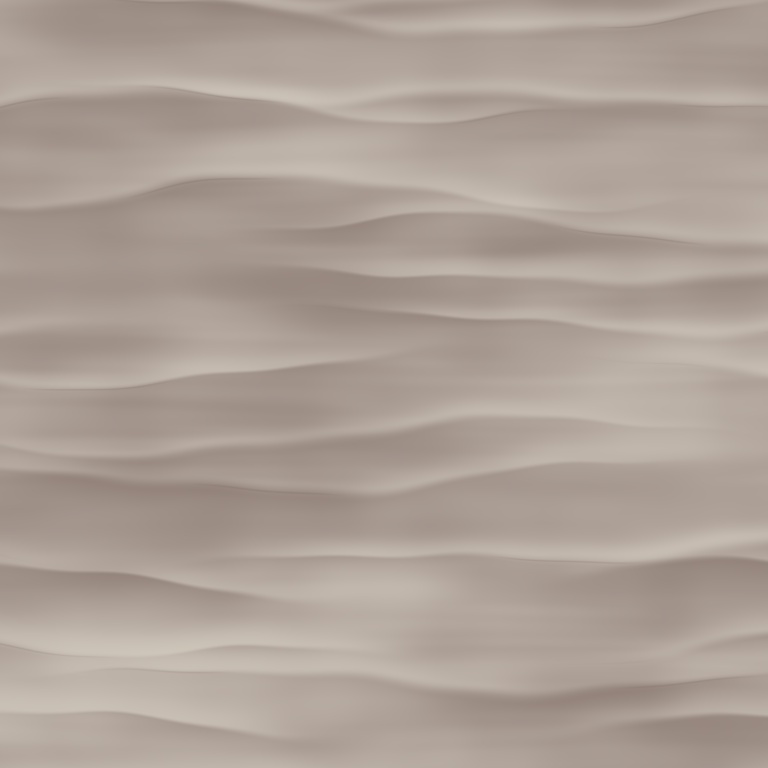
Write a WebGL 2 fragment shader that draws this texture.

```glsl
#version 300 es
precision highp float;
// Soft taupe drapery: long wavy horizontal folds, each a pale ridge over a shadow.
// Folds are layered sine curves that fade in and out along their length;
// stretched cellular blobs add mottling, dark pockets and fine streaks.

uniform vec2 u_resolution;
out vec4 fragColor;

const vec3 SHADOW_COLOR = vec3(0.595, 0.535, 0.503);
const vec3 LIGHT_COLOR = vec3(0.735, 0.692, 0.652);
const float BASE_TONE = 0.59;
const int FOLD_COUNT = 15;
const float FOLD_JITTER = 0.75;      // vertical offset, in fold spacings
const float RIDGE_STRENGTH = 0.62;
const float SHADE_STRENGTH = 0.56;
const float CREASE_STRENGTH = 0.36;
const float CREASE_WIDTH = 0.0013;
const float BROAD_STRENGTH = 0.22;
const float MOTTLE_STRENGTH = 0.36;
const float POCKET_STRENGTH = 0.26;
const float SMUDGE_STRENGTH = 0.08;
const float STREAK_STRENGTH = 0.085;
const float TAU = 6.2831853;

float hash(vec2 p) {
  vec3 q = fract(vec3(p.xyx) * vec3(0.1031, 0.1030, 0.0973));
  q += dot(q, q.yzx + 33.33);
  return fract((q.x + q.y) * q.z);
}

// Cellular noise: one soft light or dark blob in every cell.
float blobs(vec2 p, float seed) {
  vec2 cell = floor(p);
  float sum = 0.0;
  for (int j = -1; j <= 1; j++) {
    for (int i = -1; i <= 1; i++) {
      vec2 id = cell + vec2(i, j);
      vec2 key = id + seed;
      vec2 center = id + vec2(hash(key), hash(key + 57.3));
      vec2 offset = p - center;
      float falloff = max(1.0 - dot(offset, offset), 0.0);
      sum += (2.0 * hash(key + 113.7) - 1.0) * falloff * falloff;
    }
  }
  return sum;
}

// Height of a fold line: a shared sway plus its own bends.
float foldCurve(float x, float base, float id) {
  float phase = TAU * hash(vec2(id, 3.0));
  float sway = 0.012 * sin(TAU * x * 0.9 + base * 7.0 + 0.6);
  float bend = 0.013 * sin(TAU * x * mix(0.9, 1.6, hash(vec2(id, 5.0))) + phase);
  float ripple = 0.004 * sin(TAU * x * 2.9 + phase * 2.3);
  float tremor = 0.0014 * sin(TAU * x * 6.3 + phase * 4.1);
  return base + sway + bend + ripple + tremor;
}

// Tone of one fold: ridge above its edge, shadow below, partial thin crease.
float fold(vec2 uv, float id, float pixel) {
  float jitter = FOLD_JITTER * (hash(vec2(id, 1.0)) - 0.5);
  float base = (id + 0.5 + jitter) / float(FOLD_COUNT);
  float d = uv.y - foldCurve(uv.x, base, id);
  float phase = TAU * hash(vec2(id, 7.0));

  float presence = smoothstep(-0.75, 0.5, sin(uv.x * 5.0 + phase) + 0.35);
  float depth = 0.6 + 0.4 * sin(uv.x * 8.3 + phase * 3.0);
  float softness = mix(0.003, 0.012, 0.5 + 0.5 * sin(uv.x * 6.7 + phase * 2.0));
  float edge = smoothstep(-softness, softness, d);

  float ridgeWidth = mix(0.018, 0.034, hash(vec2(id, 9.0)));
  float shadeWidth = mix(0.018, 0.036, hash(vec2(id, 11.0)));
  float rise = max(d, 0.0) / ridgeWidth;
  float ridge = edge * exp(-rise * rise);
  float shade = (1.0 - edge) * exp(-max(-d, 0.0) / shadeWidth);

  float lineWidth = max(CREASE_WIDTH, pixel);
  float lineOffset = (d + 0.002) / lineWidth;
  float lineMask = smoothstep(0.55, 0.95, sin(uv.x * 9.0 + phase * 5.0));
  lineMask *= step(0.45, hash(vec2(id, 13.0)));
  float crease = lineMask * exp(-lineOffset * lineOffset);

  return presence * (RIDGE_STRENGTH * ridge - SHADE_STRENGTH * depth * shade
    - CREASE_STRENGTH * crease);
}

// Fine threads running along the cloth, stronger in some patches.
float streaks(vec2 uv) {
  float drift = uv.y + 0.006 * sin(uv.x * 5.0 + uv.y * 9.0);
  float patches = 0.6 + 0.6 * blobs(uv * vec2(4.0, 9.0), 71.0);
  float threads = blobs(vec2(uv.x * 3.0, drift * 95.0), 83.0);
  threads += 0.8 * blobs(vec2(uv.x * 5.0, drift * 45.0), 97.0);
  return threads * clamp(patches, 0.15, 1.2);
}

void main() {
  vec2 uv = gl_FragCoord.xy / u_resolution.y;
  float pixel = 0.6 / u_resolution.y;
  float tone = BASE_TONE;

  // Folds, including neighbours just outside the canvas
  for (int i = -1; i <= FOLD_COUNT; i++) {
    tone += fold(uv, float(i), pixel);
  }

  // Broad mottling, smaller pockets and faint cross-wise smudges
  vec2 swayed = uv + vec2(0.0, 0.014 * sin(uv.x * 6.0 + uv.y * 7.0));
  tone += BROAD_STRENGTH * blobs(swayed * vec2(1.7, 6.0), 5.0);
  tone += MOTTLE_STRENGTH * blobs(swayed * vec2(2.6, 12.0), 17.0);
  tone += POCKET_STRENGTH * blobs(swayed * vec2(6.0, 25.0), 31.0);
  tone += SMUDGE_STRENGTH * blobs(swayed * vec2(17.0, 13.0), 47.0);
  tone += STREAK_STRENGTH * streaks(uv);

  // Ease highlights and deep shadows toward their limits
  float swing = tone - 0.58;
  tone = 0.58 + swing / sqrt(1.0 + 0.7 * swing * swing);
  fragColor = vec4(mix(SHADOW_COLOR, LIGHT_COLOR, tone), 1.0);
}
```
